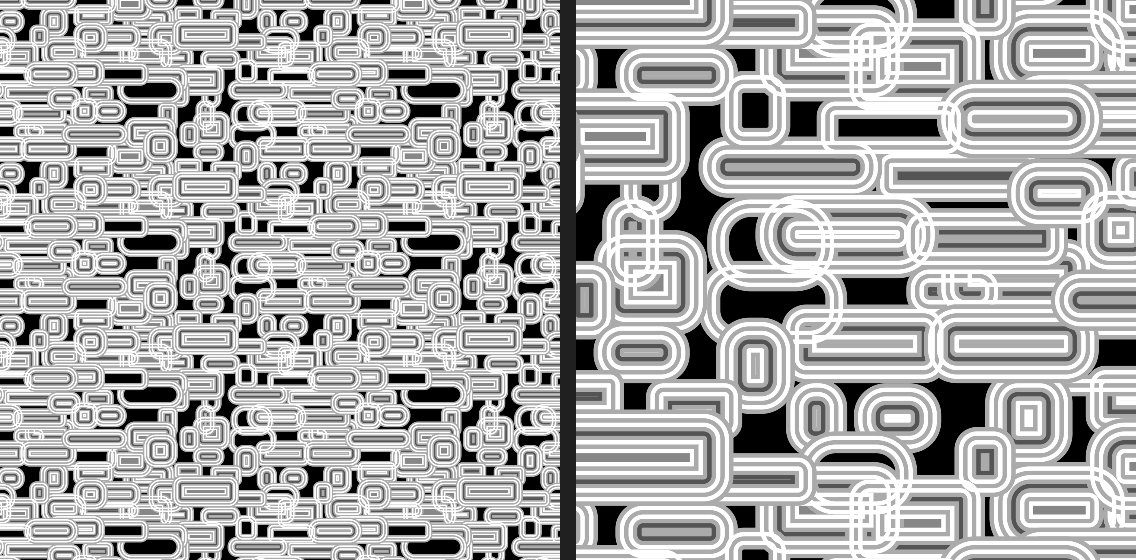
Left, the full canvas; right, a detail of the centre.
Give the GLSL for this pattern, as a Shadertoy shader.

```glsl
// A repeating tile of overlapping rounded boxes, each filled with paired white
// contour lines over greys. Hashed boxes are painted in shuffled order on a
// wrapping tile, and their inner distance is mapped to stepped grey bands.

const float GRAIN = 384.0;              // ring widths per canvas height
const vec2 TILE = vec2(194.5, 104.4);   // size of one repeat, in ring widths
const ivec2 CELLS = ivec2(7, 8);        // boxes across and down one repeat
const int SHUFFLE = 31;                 // coprime with the number of boxes
const float JITTER = 0.55;              // scatter, as a share of a cell
const vec2 HALF_MIN = vec2(7.0, 6.0);   // smallest half size of a box
const vec2 HALF_MAX = vec2(24.0, 13.0); // largest half size of a box
const vec2 ROUNDING = vec2(0.5, 1.0);   // corner radius per smaller half size
const float HOLLOW_SHARE = 0.14;        // boxes with a black core
const float GLASS_SHARE = 0.22;         // boxes that let others show through
const float HOLLOW_DEPTH = 5.0;         // rings before a black core starts
const float CORE_DEPTH = 10.0;          // rings before a plain grey core starts
const float EDGE = 0.6;                 // edge softness in screen pixels

const float DARK = 0.33;
const float MIDDLE = 0.53;
const float LIGHT = 0.67;
const float WHITE = 1.0;

// Integer hash giving three values from 0 to 1
vec3 hash3(uint index, uint salt) {
    uvec3 v = uvec3(index, salt, index ^ 0x9E37u) * 1664525u + 1013904223u;
    v.x += v.y * v.z; v.y += v.z * v.x; v.z += v.x * v.y;
    v ^= v >> 16u;
    v.x += v.y * v.z; v.y += v.z * v.x; v.z += v.x * v.y;
    return vec3(v >> 8u) / 16777216.0;
}

// Distance to the outline of a rounded box, positive inside
float boxDepth(vec2 p, vec2 halfSize, float radius) {
    vec2 q = abs(p) - halfSize + radius;
    return radius - length(max(q, 0.0)) - min(max(q.x, q.y), 0.0);
}

// Grey of one ring, counted inwards: two white lines, then a dark gap
float ringGrey(float ring, bool hollow) {
    ring = max(ring, 0.0);
    if (hollow && ring >= HOLLOW_DEPTH) return 0.0;
    if (ring >= CORE_DEPTH) return MIDDLE;
    float phase = mod(ring, 6.0);
    if (phase > 4.5) return DARK;
    return mod(phase, 2.0) > 0.5 ? WHITE : LIGHT;
}

// Rings with softened borders
float ringShade(float depth, bool hollow, float soft) {
    float ring = floor(depth - 0.5);
    float blend = clamp((depth - 1.0 - ring) / soft + 0.5, 0.0, 1.0);
    return mix(ringGrey(ring, hollow), ringGrey(ring + 1.0, hollow), blend);
}

void mainImage(out vec4 fragColor, in vec2 fragCoord) {
    float pixel = GRAIN / iResolution.y;
    vec2 p = fragCoord * pixel;
    float soft = min(EDGE * pixel, 1.0);
    int count = CELLS.x * CELLS.y;
    float shade = 0.0;

    for (int i = 0; i < count; i++) {
        // Scattered centre, with every other row shifted by half a cell
        int id = (i * SHUFFLE) % count;
        vec3 place = hash3(uint(id), 17u);
        vec3 form = hash3(uint(id), 91u);
        vec2 cell = vec2(id % CELLS.x, id / CELLS.x);
        cell.x += 0.5 * mod(cell.y, 2.0);
        vec2 spot = cell + 0.5 + JITTER * (place.xy - 0.5);
        vec2 center = floor(spot * TILE / vec2(CELLS));

        // Size and corner rounding
        vec2 halfSize = floor(mix(HALF_MIN, HALF_MAX, form.xy));
        float radius = min(halfSize.x, halfSize.y) * mix(ROUNDING.x, ROUNDING.y, form.z);

        // Nearest copy on the wrapping tile
        vec2 local = p - center;
        local -= TILE * floor(local / TILE + 0.5);
        float depth = boxDepth(local, halfSize, radius);
        float cover = clamp(depth / soft + 0.5, 0.0, 1.0);
        if (cover <= 0.0) continue;

        // Paint over, or lighten where the box is see-through
        bool hollow = fract(place.z * 7.0) < HOLLOW_SHARE;
        float paint = ringShade(depth, hollow, soft);
        if (place.z < GLASS_SHARE) paint = max(paint, shade);
        shade = mix(shade, paint, cover);
    }

    fragColor = vec4(vec3(shade), 1.0);
}
```
